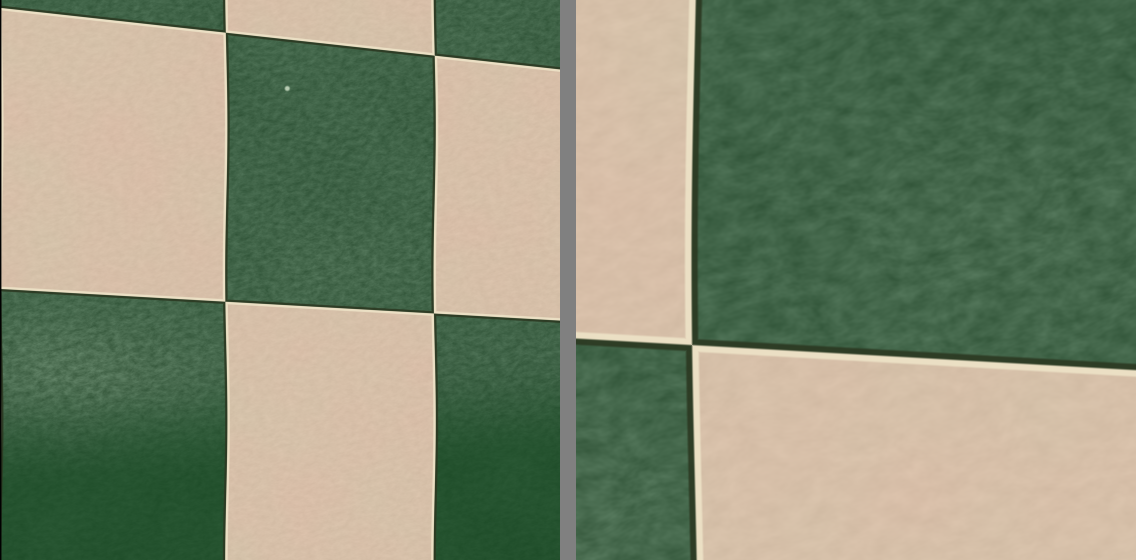
Left: the whole. Right: its middle third, enlarged.
Reproduce this pattern procedurally as a WebGL 1 fragment shader.

```glsl
precision highp float;
// Green and cream leather checkerboard in slight perspective, with light and dark seam edges.
uniform vec2 u_resolution;

vec2 randomGradient(vec2 cell) {
  float angle = 6.2832 * fract(sin(dot(cell, vec2(127.1, 311.7))) * 43758.5);
  return vec2(cos(angle), sin(angle));
}

float gradientNoise(vec2 p) {
  vec2 i = floor(p), f = fract(p);
  vec2 w = f * f * f * (f * (f * 6.0 - 15.0) + 10.0);
  float a = dot(randomGradient(i), f);
  float b = dot(randomGradient(i + vec2(1, 0)), f - vec2(1, 0));
  float c = dot(randomGradient(i + vec2(0, 1)), f - vec2(0, 1));
  float d = dot(randomGradient(i + vec2(1, 1)), f - vec2(1, 1));
  return mix(mix(a, b, w.x), mix(c, d, w.x), w.y);
}

float fbm(vec2 p) {
  float sum = 0.0, amplitude = 1.0;
  for (int i = 0; i < 3; i++) {
    sum += amplitude * gradientNoise(p);
    p = mat2(1.6, 1.2, -1.2, 1.6) * p + 7.3;
    amplitude *= 0.6;
  }
  return sum;
}

// Distance to the nearest checker seam, positive inside cream squares
float checkerDistance(vec2 p) {
  float x = p.x - 0.002 * cos(12.0 * (p.y - 0.25));
  float column = x * (2.364 + 0.274 * x);
  float lowerSeam = 0.484 - 0.0565 * p.x;
  float rowHeight = 0.502 - 0.0535 * p.x;
  float row = (p.y - lowerSeam) / rowHeight;
  vec2 cell = vec2(column, row);
  vec2 cellSize = vec2(1.0 / (2.364 + 0.548 * x), rowHeight);
  vec2 gap = abs(fract(cell + 0.5) - 0.5) * cellSize;
  float parity = mod(floor(column) + floor(row), 2.0);
  return (1.0 - 2.0 * parity) * min(gap.x, gap.y);
}

float softSpot(vec2 p, vec2 center, vec2 radius) {
  vec2 q = (p - center) / radius;
  return exp(-dot(q, q));
}

void main() {
  vec2 p = gl_FragCoord.xy / u_resolution;
  float pixel = 1.0 / min(u_resolution.x, u_resolution.y);
  float seam = checkerDistance(p);

  // Leather grain: slanted creases over soft blotches
  vec2 warp = 0.006 * vec2(gradientNoise(p * 24.0), gradientNoise(p * 24.0 + 31.0));
  vec2 slanted = vec2(p.x + 0.3 * p.y, p.y - 0.25 * p.x) + warp;
  float grain = fbm(slanted * vec2(62.0, 110.0));
  float blotch = fbm(p * 6.0 + 4.0);

  // Green squares, deeper and smoother toward the bottom
  float scuff = softSpot(p, vec2(0.14, 0.34), vec2(0.22, 0.11))
              + 0.35 * softSpot(p, vec2(0.6, 0.53), vec2(0.14, 0.08));
  float shadeEdge = 0.2 + 0.06 * p.x + 0.03 * blotch;
  float lit = smoothstep(shadeEdge - 0.09, shadeEdge + 0.12, p.y);
  vec3 green = mix(vec3(0.14, 0.32, 0.18), vec3(0.25, 0.39, 0.28), lit);
  green += vec3(0.06, 0.05, 0.05) * scuff * lit + 0.015 * blotch;
  green += grain * mix(0.02, 0.06 + 0.03 * scuff, lit);

  // Cream squares, drifting between pink and yellow
  vec3 cream = vec3(0.84, 0.75, 0.66) + vec3(-0.012, 0.012, 0.004) * blotch;
  cream += 0.022 * grain;

  // Raised pale edge on cream, dark groove on green
  float aa = max(pixel, 0.0012);
  float paleEdge = 1.0 - smoothstep(0.003, 0.003 + 1.5 * aa, seam);
  float groove = 1.0 - smoothstep(0.0028, 0.0028 + 1.5 * aa, -seam);
  cream = mix(cream, vec3(0.93, 0.89, 0.78), 0.9 * paleEdge);
  green = mix(green, vec3(0.17, 0.22, 0.13), 0.9 * groove);
  vec3 color = mix(green, cream, smoothstep(-0.7 * aa, 0.7 * aa, seam));

  // Pale speck and black border at the left
  float speck = 1.0 - smoothstep(0.002, 0.0065, length(p - vec2(0.513, 0.842)));
  color = mix(color, vec3(0.72, 0.8, 0.7), speck);
  color *= smoothstep(0.0025 - pixel, 0.0025 + pixel, p.x);

  gl_FragColor = vec4(color, 1.0);
}
```
